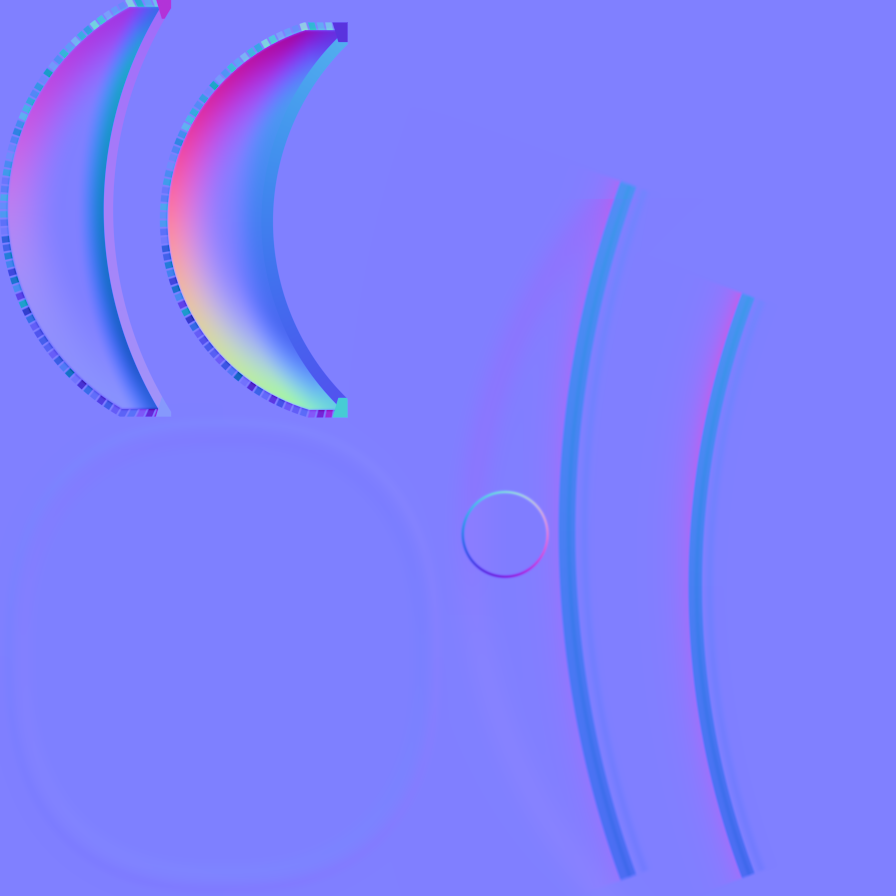
Reproduce this texture map procedurally as a WebGL 1 fragment shader.

```glsl
precision highp float;
// Tangent-space normal map: two carved crescents, two curved grooves, a button and a faint plate.
uniform vec2 u_resolution;

// Circles are (center.xy, radius); bounds are (right, top, bottom)
const vec3 OUTER_A = vec3(0.2656, 0.7656, 0.2656);
const vec3 INNER_A = vec3(0.5508, 0.7656, 0.4245);
const vec3 BOUNDS_A = vec3(0.191, 1.001, 0.535);
const vec3 OUTER_B = vec3(0.4089, 0.7552, 0.2305);
const vec3 INNER_B = vec3(0.5814, 0.7526, 0.2767);
const vec3 BOUNDS_B = vec3(0.388, 0.975, 0.534);
const vec3 GROOVE_A = vec3(1.7578, 0.4076, 1.125);
const vec3 GROOVE_B = vec3(1.6900, 0.3464, 0.914);
const vec3 WING = vec3(1.1055, 0.388, 0.580);
const vec3 BUTTON = vec3(0.5638, 0.4036, 0.0482);
const vec2 PLATE_CENTER = vec2(0.2487, 0.268);
const vec2 PLATE_HALF = vec2(0.243, 0.265);
const float RIM_WIDTH = 0.0085;
const float DASH_ARC = 0.0095;
const float TIP_WIDTH = 0.017;

float pixel;

float hash(float n) { return fract(sin(n * 127.1) * 43758.5453); }
float inside(float d) { return 1.0 - smoothstep(-pixel, pixel, d); }
float ridge(float d, float w) { return exp(-d * d / (w * w)); }
float falloff(float d, float w) { return 1.0 - smoothstep(0.0, w, d); }

// Dashed bevel: each angular cell tilts outward by its own amount
vec2 dashedRim(vec2 q, float radius) {
  float t = atan(q.y, -q.x) * radius / DASH_ARC;
  float cell = floor(t), f = fract(t);
  float dash = smoothstep(0.0, 0.2, f) * (1.0 - smoothstep(0.75, 1.0, f));
  float tilt = mix(0.12, 0.85, hash(cell + 3.0)) * dash;
  float twist = (hash(cell + 31.0) - 0.5) * 1.5;
  vec2 n = normalize(q);
  return tilt * vec2(n.x * cos(twist) - n.y * sin(twist),
                     n.x * sin(twist) + n.y * cos(twist));
}

// wall = (strength, width); back = (strength, width); lip = (strength, width)
vec2 crescent(vec2 p, vec3 outer, vec3 inner, vec3 bounds,
              vec2 wall, vec2 back, vec2 lip, vec2 topTip, vec2 lowTip) {
  vec2 q = p - outer.xy, r = p - inner.xy;
  float shell = max(length(q) - outer.z, max(p.y - bounds.y, bounds.z - p.y));
  float depth = -shell - RIM_WIDTH;
  float gap = length(r) - inner.z;
  float body = inside(max(max(shell, -gap), p.x - bounds.x));

  // Soft inner walls
  vec2 inward = normalize(-q * vec2(1.0, 1.35));
  vec2 slope = inward * wall.x * falloff(depth, wall.y);
  vec2 away = normalize(r);
  slope += away * back.x * falloff(gap - lip.y, back.y);
  slope = mix(slope, away * lip.x, inside(gap - lip.y));

  // Rim, its seam and the cut tips
  slope = mix(dashedRim(q, outer.z), slope, inside(-depth));
  slope -= inward * 0.25 * ridge(depth, 0.0016);
  vec2 tip = p.y > outer.y ? topTip : lowTip;
  float edge = min(bounds.y - p.y, p.y - bounds.z);
  float chip = inside(bounds.x - TIP_WIDTH + edge * 0.3 - p.x) * inside(edge - 0.022);
  return mix(slope, tip, chip) * body;
}

// A blue channel with a pink shoulder, cut radially at both ends
vec2 groove(vec2 p, vec3 arc, float halfWidth, float span, float shoulder) {
  vec2 q = p - arc.xy;
  float d = length(q) - arc.z;
  vec2 n = q / length(q);
  float angle = abs(atan(q.y, -q.x));
  float ends = 1.0 - smoothstep(span - 0.004, span + 0.002, angle);
  float channel = 1.0 - smoothstep(halfWidth * 0.7, halfWidth * 1.2, abs(d));
  float tilt = channel * (0.43 + 0.1 * ridge(d + halfWidth * 0.2, 0.003));
  tilt += 0.10 * ridge(d + halfWidth * 2.0, 0.005);
  float side = smoothstep(halfWidth * 0.7, halfWidth * 1.2, d);
  float pink = shoulder * exp(-max(d - halfWidth, 0.0) / 0.016) * side;
  pink *= 0.8 + 0.8 * smoothstep(-0.1, 0.35, n.y);
  return (n * tilt + vec2(pink, -0.5 * pink)) * ends;
}

void main() {
  vec2 p = gl_FragCoord.xy / u_resolution;
  pixel = 0.75 / min(u_resolution.x, u_resolution.y);

  // Crescents
  float wallA = mix(0.16, 0.62, smoothstep(0.58, 0.9, p.y));
  vec2 slope = crescent(p, OUTER_A, INNER_A, BOUNDS_A, vec2(wallA, 0.065),
    vec2(0.8, 0.032), vec2(-0.3, 0.0105), vec2(0.4, -0.6), vec2(0.05, 0.2));
  slope += crescent(p, OUTER_B, INNER_B, BOUNDS_B, vec2(0.95, 0.075),
    vec2(0.45, 0.04), vec2(0.5, 0.013), vec2(-0.3, -0.6), vec2(-0.45, 0.6));

  // Grooves and the faint wing beside the first one
  slope += groove(p, GROOVE_A, 0.0098, 0.352, 0.20);
  slope += groove(p, GROOVE_B, 0.0080, 0.363, 0.30);
  vec2 w = p - WING.xy;
  float wing = ridge(length(w) - WING.z, 0.02) * inside(abs(w.y) - 0.39);
  slope += wing * mix(vec2(0.05, 0.02), vec2(0.08, -0.07), smoothstep(-0.15, 0.1, w.y));

  // Button with a fine raised edge
  vec2 b = p - BUTTON.xy;
  float bd = length(b) - BUTTON.z;
  vec2 face = vec2(0.09 * falloff(b.x + BUTTON.z, 0.06), -0.02);
  slope = mix(slope, face, inside(bd));
  slope += b / BUTTON.z * 0.62 * ridge(bd + 0.001, 0.0019);

  // Large shallow plate
  vec2 k = abs(p - PLATE_CENTER) / PLATE_HALF;
  float plate = (pow(pow(k.x, 2.5) + pow(k.y, 2.5), 0.4) - 1.0) * PLATE_HALF.x;
  float swell = 0.035 * ridge(plate + 0.004, 0.006) - 0.03 * ridge(plate + 0.022, 0.009);
  slope += normalize(p - PLATE_CENTER + 0.0001) * swell;
  slope += vec2(-0.012, 0.004) * (1.0 - smoothstep(-0.03, 0.0, plate));

  // Encode the unit normal
  slope /= max(1.0, length(slope) / 0.97);
  float z = sqrt(1.0 - dot(slope, slope));
  gl_FragColor = vec4(0.5 + 0.5 * vec3(slope, z), 1.0);
}
```
